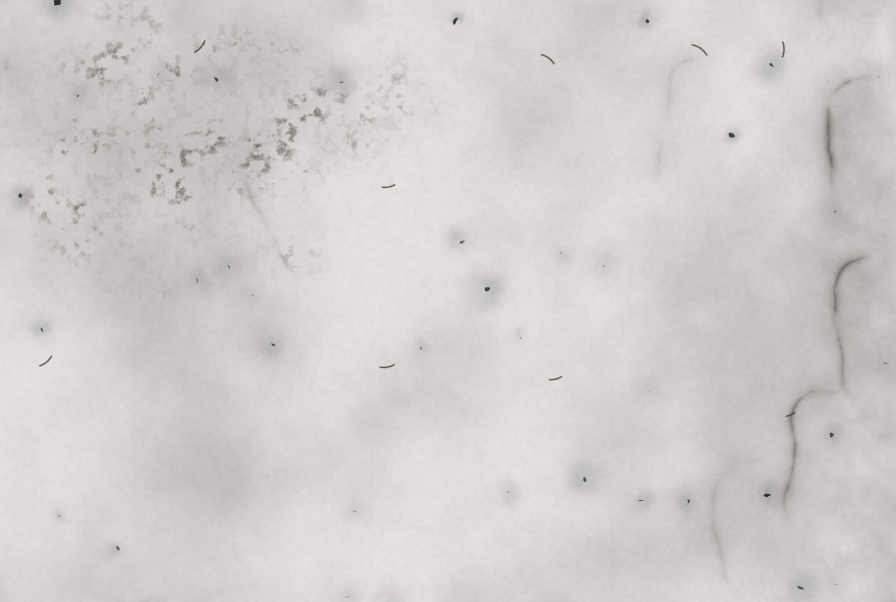
A Shadertoy shader for this texture:

```glsl
// Old trodden snow: soft grey hollows, a dirty patch, sunken seeds, twigs and worn footprints.

const vec3  SNOW_BRIGHT = vec3(0.892, 0.874, 0.872);
const vec3  SNOW_SHADE  = vec3(0.745, 0.728, 0.724);
const vec3  DIRT_COLOR  = vec3(0.40, 0.37, 0.355);
const vec3  HALO_COLOR  = vec3(0.60, 0.61, 0.61);
const vec3  SEED_COLOR  = vec3(0.13, 0.15, 0.14);
const vec3  TWIG_COLOR  = vec3(0.20, 0.18, 0.15);
const vec2  PATCH_CENTER = vec2(0.32, 0.76);
const vec2  PATCH_SIZE   = vec2(0.36, 0.23);
const vec2  PRINT_SIZE   = vec2(0.058, 0.115);
const vec2  SHADOW_SIDE  = vec2(-0.88, 0.47);
const float GRAIN        = 0.034;
const float SEED_CELLS   = 9.0;
const float SEED_CHANCE  = 0.34;
const float TWIG_CELLS   = 4.0;
const float TWIG_CHANCE  = 0.36;

// Footprints: centre x, centre y, turn, depth
const int PRINT_COUNT = 7;
const vec4 PRINTS[PRINT_COUNT] = vec4[PRINT_COUNT](
    vec4(1.165, 0.785,  0.15, 0.26), vec4(1.437, 0.755, -0.08, 0.90),
    vec4(1.452, 0.450, -0.15, 0.85), vec4(1.372, 0.235,  0.12, 0.80),
    vec4(1.255, 0.110, -0.12, 0.55), vec4(0.490, 0.660, -0.35, 0.30),
    vec4(1.430, 1.050,  0.30, 0.60));

float hash1(vec2 p) {
    vec3 q = fract(vec3(p.xyx) * 0.1031);
    q += dot(q, q.yzx + 33.33);
    return fract((q.x + q.y) * q.z);
}

vec2 hash2(vec2 p) { return vec2(hash1(p), hash1(p + 71.7)); }

float noise(vec2 p) {
    vec2 i = floor(p), f = fract(p);
    f = f * f * (3.0 - 2.0 * f);
    return mix(mix(hash1(i), hash1(i + vec2(1, 0)), f.x),
               mix(hash1(i + vec2(0, 1)), hash1(i + vec2(1, 1)), f.x), f.y);
}

float fbm(vec2 p) {
    float sum = 0.0, amp = 0.5;
    for (int i = 0; i < 5; i++) {
        sum += amp * noise(p);
        p = mat2(1.6, 1.2, -1.2, 1.6) * p + 17.3;
        amp *= 0.5;
    }
    return sum / 0.97;
}

mat2 turn(float a) { return mat2(cos(a), sin(a), -sin(a), cos(a)); }

// Shadow of one rounded hollow, with a broken dark rim on one side
float footprint(vec2 p, vec4 mark) {
    vec2 q = turn(mark.z) * (p - mark.xy);
    q += 0.035 * (vec2(fbm(p * 9.0), fbm(p * 9.0 + 40.0)) - 0.5);
    vec2 e = abs(q) - PRINT_SIZE + 0.05;
    float d = length(max(e, 0.0)) + min(max(e.x, e.y), 0.0) - 0.05;
    float facing = smoothstep(-0.1, 0.9, dot(normalize(q / PRINT_SIZE + 1e-4), SHADOW_SIDE));
    float broken = smoothstep(0.3, 0.75, fbm(p * 22.0));
    float rim = 0.32 * broken * exp(-abs(d) / 0.0045) + 0.10 * exp(-abs(d) / 0.02);
    return mark.w * (facing * rim + 0.025 * smoothstep(0.0, -0.03, d));
}

// Seeds melted into the snow: x is the soft halo, y the dark core
vec2 seeds(vec2 p, float px) {
    vec2 cover = vec2(0.0), cell = floor(p * SEED_CELLS);
    vec2 ragged = p + 0.006 * (vec2(noise(p * 150.0), noise(p * 150.0 + 30.0)) - 0.5);
    vec2 smudged = p + 0.03 * (vec2(fbm(p * 25.0), fbm(p * 25.0 + 60.0)) - 0.5);
    for (int y = -1; y <= 1; y++)
    for (int x = -1; x <= 1; x++) {
        vec2 id = cell + vec2(x, y);
        if (hash1(id + 5.3) > SEED_CHANCE) continue;
        vec2 center = (id + hash2(id + 11.0)) / SEED_CELLS;
        float weight = hash1(id + 23.0);
        float r = length((smudged - center) / mix(0.012, 0.03, hash1(id + 37.0)));
        cover.x = max(cover.x, mix(0.2, 0.6, weight) * exp(-r * r));
        float radius = mix(0.0015, 0.0065, weight * weight);
        vec2 q = turn(6.28 * weight) * (ragged - center) * vec2(1.0, 1.5);
        float core = 1.0 - smoothstep(-px, px, length(q) - radius);
        cover.y = max(cover.y, core * mix(0.35, 0.95, weight));
    }
    return cover;
}

// Thin bent twigs, at most one per cell
float twigs(vec2 p, float px) {
    vec2 id = floor(p * TWIG_CELLS);
    float present = step(hash1(id + 3.1), TWIG_CHANCE);
    vec2 center = (id + 0.2 + 0.6 * hash2(id + 8.0)) / TWIG_CELLS;
    vec2 q = turn(3.14 * hash1(id + 14.0)) * (p - center);
    float halfLength = mix(0.006, 0.015, hash1(id + 19.0));
    q.y += 14.0 * q.x * q.x;
    float d = length(vec2(max(abs(q.x) - halfLength, 0.0), q.y)) - 0.0011;
    return present * (1.0 - smoothstep(-px, px, d));
}

void mainImage(out vec4 fragColor, in vec2 fragCoord) {
    vec2 p = fragCoord / iResolution.y;
    float px = 1.0 / iResolution.y;

    // Broad hollows
    float hollow = 0.7 * fbm(p * 3.2 + 4.0) + 0.3 * fbm(p * 9.0 + 20.0);
    float patchDist = length((p - PATCH_CENTER) / PATCH_SIZE) + 1.1 * (fbm(p * 6.0) - 0.5);
    float dirty = 1.0 - smoothstep(0.45, 1.15, patchDist);
    float trodden = smoothstep(1.28, 1.42, p.x + 0.15 * (fbm(p * 5.0) - 0.5));
    float shade = smoothstep(0.3, 0.88, hollow + 0.09 * dirty + 0.06 * trodden);
    vec3 color = mix(SNOW_BRIGHT, SNOW_SHADE, shade);

    // Crumbs of dirt gathered in clumps
    float clump = smoothstep(0.5, 0.72, fbm(p * 17.0 + 9.0));
    float crumbs = smoothstep(0.48, 0.78, fbm(p * 95.0));
    color = mix(color, DIRT_COLOR, dirty * crumbs * (0.10 + 0.6 * clump));

    // Footprints and rough trodden snow
    float dent = 0.0;
    for (int i = 0; i < PRINT_COUNT; i++) dent = max(dent, footprint(p, PRINTS[i]));
    color -= dent * vec3(1.0, 1.0, 1.02);
    color += trodden * 0.09 * (fbm(p * 32.0) - 0.5);

    // Seeds and twigs
    vec2 seed = seeds(p, px);
    color = mix(color, HALO_COLOR, seed.x);
    color = mix(color, SEED_COLOR, seed.y);
    color = mix(color, TWIG_COLOR, 0.85 * twigs(p, px));

    // Fine snow grain
    color += GRAIN * (0.6 * noise(p * 260.0) + 0.4 * noise(p * 120.0 + 50.0) - 0.5);
    fragColor = vec4(clamp(color, 0.0, 1.0), 1.0);
}
```
